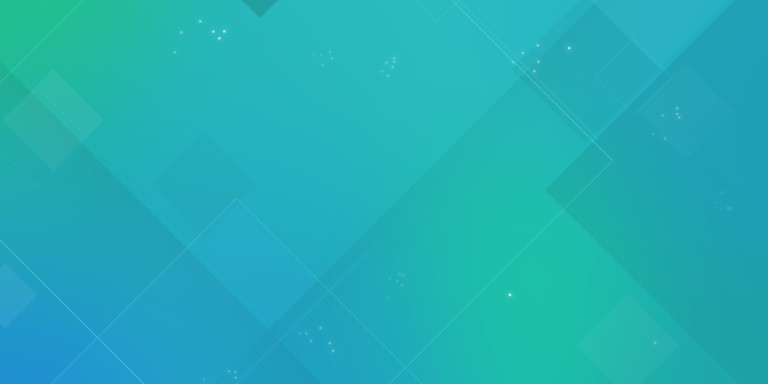
Reproduce this background procedurally as a WebGL 2 fragment shader.

```glsl
#version 300 es
precision highp float;
// Teal, green and blue gradient with translucent diagonal panels, thin lines
// and scattered sparks. Colour anchors are blended by distance; panels and
// lines live in a frame turned by 45 degrees (x - y, x + y), canvas height = 1.
uniform vec2 u_resolution;
out vec4 outColor;

const float BLEND_SHARPNESS = 8.0;
const float LINE_HALF_WIDTH = 0.002;
const float SPARK_RADIUS = 0.0028;
const int SPARKS_PER_CLUSTER = 6;
const vec3 LINE_COLOR = vec3(0.45, 0.90, 0.90);
const vec3 SPARK_COLOR = vec3(0.88, 1.0, 0.96);

// Gradient anchors: place and colour
const int ANCHORS = 11;
const vec2 ANCHOR_POS[ANCHORS] = vec2[](
  vec2(0.0, 1.0), vec2(0.05, 0.0), vec2(0.08, 0.5), vec2(0.75, 0.77),
  vec2(0.62, 0.38), vec2(1.33, 0.28), vec2(1.6, 0.95), vec2(1.95, 0.65),
  vec2(1.97, 0.02), vec2(0.82, 0.08), vec2(1.15, 0.95));
const vec3 ANCHOR_COLOR[ANCHORS] = vec3[](
  vec3(0.13, 0.76, 0.54), vec3(0.12, 0.55, 0.84), vec3(0.13, 0.68, 0.70),
  vec3(0.15, 0.72, 0.73), vec3(0.14, 0.68, 0.77), vec3(0.11, 0.77, 0.65),
  vec3(0.15, 0.71, 0.77), vec3(0.12, 0.65, 0.76), vec3(0.12, 0.65, 0.67),
  vec3(0.12, 0.62, 0.77), vec3(0.17, 0.74, 0.76));

// Diamonds: centre, half diagonal, shade (positive lightens)
const int DIAMONDS = 8;
const vec4 DIAMOND[DIAMONDS] = vec4[](
  vec4(0.138, 0.688, 0.133, 0.05), vec4(0.677, 1.0, 0.047, -0.13),
  vec4(0.013, 0.23, 0.085, 0.06), vec4(1.635, 0.10, 0.135, 0.035),
  vec4(1.785, 0.71, 0.125, 0.025), vec4(0.53, 0.52, 0.14, -0.02),
  vec4(1.525, 0.82, 0.195, -0.035), vec4(1.715, 1.0, 0.18, 0.03));

// Lines: offset across, start and end along, strength
const int LINES = 4;
const vec4 RISING[LINES] = vec4[](
  vec4(0.133, 0.13, 1.1, 0.22), vec4(1.013, 1.0, 2.177, 0.22),
  vec4(-0.784, 0.78, 1.22, 0.22), vec4(0.615, 0.6, 1.3, 0.13));
const vec4 FALLING[LINES] = vec4[](
  vec4(0.375, -0.375, 0.375, 0.36), vec4(1.1, 0.133, 1.1, 0.17),
  vec4(2.177, 0.18, 1.013, 0.32), vec4(2.195, 0.18, 0.92, 0.16));

// Outlined diamonds: centre, half diagonal, strength
const int OUTLINES = 3;
const vec4 OUTLINE[OUTLINES] = vec4[](
  vec4(1.138, 1.0, 0.057, 0.12), vec4(1.65, 0.80, 0.10, 0.10),
  vec4(0.10, 0.64, 0.13, 0.06));

// Spark clusters: centre, spread, brightness
const int CLUSTERS = 11;
const vec4 CLUSTER[CLUSTERS] = vec4[](
  vec4(0.53, 0.90, 0.08, 0.9), vec4(0.84, 0.85, 0.03, 0.25),
  vec4(1.0, 0.83, 0.03, 0.35), vec4(1.41, 0.89, 0.08, 0.8),
  vec4(1.75, 0.68, 0.05, 0.45), vec4(0.84, 0.10, 0.06, 0.5),
  vec4(1.03, 0.25, 0.04, 0.2), vec4(0.55, 0.06, 0.07, 0.3),
  vec4(1.88, 0.47, 0.03, 0.15), vec4(1.328, 0.232, 0.0, 1.0),
  vec4(1.706, 0.107, 0.0, 0.3));

vec2 hash2(vec2 p) {
  vec3 q = fract(p.xyx * vec3(0.1031, 0.1030, 0.0973));
  q += dot(q, q.yzx + 33.33);
  return fract((q.xx + q.yz) * q.zy);
}

vec3 gradient(vec2 p) {
  vec4 sum = vec4(0.0);
  for (int i = 0; i < ANCHORS; i++) {
    vec2 d = p - ANCHOR_POS[i];
    sum += vec4(ANCHOR_COLOR[i], 1.0) * exp(-BLEND_SHARPNESS * dot(d, d));
  }
  return sum.rgb / sum.a;
}

vec3 shaded(vec3 c, float shade) {
  return c + shade * (shade > 0.0 ? 1.0 - c : c);
}

float inside(float d, float aa) { return smoothstep(-aa, aa, d); }

float stroke(float across, float along, vec4 line, float aa) {
  float ends = inside(along - line.y, aa) * inside(line.z - along, aa);
  return line.w * ends * inside(LINE_HALF_WIDTH - abs(across - line.x), aa);
}

float sparks(vec2 p, float aa) {
  float light = 0.0;
  for (int i = 0; i < CLUSTERS; i++) {
    for (int j = 0; j < SPARKS_PER_CLUSTER; j++) {
      vec2 h = hash2(vec2(float(i) * 7.0 + 3.0, float(j) * 13.0 + 5.0));
      float d = length(p - CLUSTER[i].xy - CLUSTER[i].z * (2.0 * h - 1.0));
      float dim = CLUSTER[i].z > 0.0 ? mix(0.35, 1.0, h.x) : 1.0;
      float glow = inside(SPARK_RADIUS - d, aa) + 0.12 * exp(-d * d * 9000.0);
      light = max(light, CLUSTER[i].w * dim * glow);
    }
  }
  return min(light, 1.0);
}

void main() {
  vec2 p = gl_FragCoord.xy / u_resolution.y;
  float px = 1.0 / u_resolution.y, aa = 1.2 * px;
  float s = p.x - p.y, t = p.x + p.y;
  vec3 col = gradient(p);

  // Large panels, fading away from their edges
  float right = inside(s - 0.914, aa) * inside(t - 1.924, aa);
  col = shaded(col, -0.07 * right * exp(-0.7 * max(s - 0.914, 0.0)));
  float middle = inside(s - 0.557, aa) * inside(t - 0.84, aa);
  col = shaded(col, -0.045 * middle * exp(-5.0 * max(s - 0.557, 0.0)));
  float lower = inside(0.84 - t, aa);
  col = shaded(col, -0.06 * lower * exp(-4.0 * max(0.84 - t, 0.0)));
  float wedge = inside(s - 0.133, aa) * inside(1.1 - t, aa) * inside(0.557 - s, aa);
  col = mix(col, vec3(0.17, 0.67, 0.83), 0.16 * wedge);

  for (int i = 0; i < DIAMONDS; i++) {
    vec2 d = abs(p - DIAMOND[i].xy);
    col = shaded(col, DIAMOND[i].w * inside(DIAMOND[i].z - d.x - d.y, aa));
  }

  // Thin strokes and outlines
  float ink = 0.0;
  for (int i = 0; i < LINES; i++)
    ink = max(ink, max(stroke(s, t, RISING[i], aa), stroke(t, s, FALLING[i], aa)));
  for (int i = 0; i < OUTLINES; i++) {
    vec2 d = abs(p - OUTLINE[i].xy);
    float rim = abs(d.x + d.y - OUTLINE[i].z);
    ink = max(ink, OUTLINE[i].w * inside(LINE_HALF_WIDTH - rim, aa));
  }
  col = mix(col, LINE_COLOR, ink);

  col = mix(col, SPARK_COLOR, sparks(p, px));
  outColor = vec4(col, 1.0);
}
```
